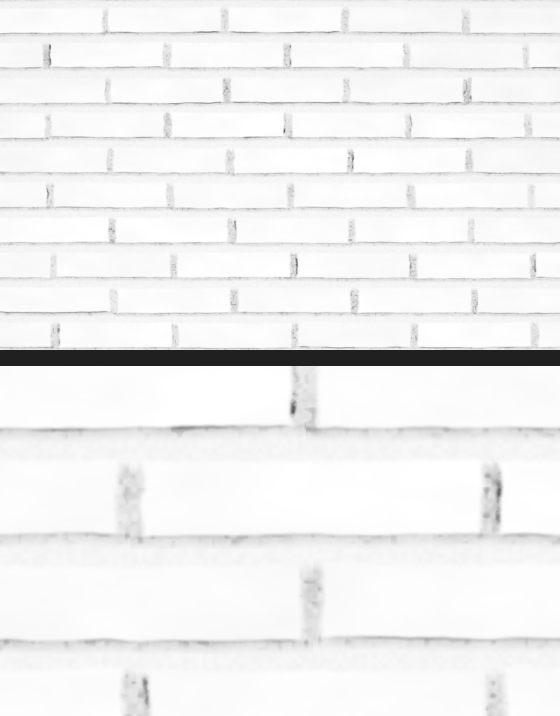
Top: the whole. Bottom: its middle third, enlarged.
This texture is drawn by a WebGL 2 fragment shader. Its source:

```glsl
#version 300 es
precision highp float;
// Whitewashed brick wall in running bond, ten courses high.
// Each cell holds one soft-edged box brick; hashes vary its size, tilt and tone,
// and value noise breaks up the mortar grit, the joints and the thin shadows.

#define COURSES 10.0
#define BRICK_PITCH 0.3427
#define FIRST_JOINT vec2(0.302, 0.058)
#define COURSE_DRIFT 0.003
#define HALF_BRICK vec2(0.1605, 0.0360)
#define BRICK_TONE 0.988
#define BED_TONE 0.964
#define BED_DEPTH 0.095
#define JOINT_DEPTH 0.095
#define SHADOW_DEPTH 0.36
#define GRIT_SCALE 210.0

uniform vec2 u_resolution;
out vec4 fragColor;

float hash(vec2 p) {
    vec3 h = fract(vec3(p.xyx) * 0.1031);
    h += dot(h, h.yzx + 33.33);
    return fract((h.x + h.y) * h.z);
}

float noise(vec2 p) {
    vec2 cell = floor(p), f = fract(p);
    f = f * f * (3.0 - 2.0 * f);
    return mix(mix(hash(cell), hash(cell + vec2(1, 0)), f.x),
               mix(hash(cell + vec2(0, 1)), hash(cell + vec2(1, 1)), f.x), f.y);
}

float fbm(vec2 p) {
    float sum = 0.0, weight = 0.5;
    for (int i = 0; i < 4; i++) {
        sum += weight * noise(p);
        p = mat2(1.6, 1.2, -1.2, 1.6) * p + 17.1;
        weight *= 0.5;
    }
    return sum;
}

// Soft line around zero, never thinner than a pixel
float stroke(float d, float width, float pixel) {
    float w = max(width, 0.7 * pixel);
    return exp(-d * d / (w * w)) * width / w;
}

void main() {
    // Heights run downward from the top, in units of the canvas height
    float pixel = 1.0 / u_resolution.y;
    vec2 p = vec2(gl_FragCoord.x, u_resolution.y - gl_FragCoord.y) * pixel;
    float aspect = u_resolution.x * pixel;

    // Course and brick indices, every second course shifted by half a brick
    float pitchY = 1.0 / COURSES;
    float course = floor((p.y - FIRST_JOINT.y) / pitchY + 0.5);
    float start = FIRST_JOINT.x + course * COURSE_DRIFT
                - 0.5 * BRICK_PITCH * mod(course, 2.0);
    float along = (p.x - start) / BRICK_PITCH;
    float column = floor(along);
    vec2 id = vec2(column, course) + 40.0;
    vec2 jointId = vec2(floor(along + 0.5), course) + 90.0;
    float rndA = hash(id), rndB = hash(id + 71.3), rndC = hash(id + 153.7);
    float jointRnd = hash(jointId), crackRnd = hash(jointId + 37.9);

    // Position inside the brick, with tilt, upturned ends and uneven edges
    vec2 local = p - vec2(start + (column + 0.5) * BRICK_PITCH,
                          FIRST_JOINT.y + course * pitchY);
    local.x += (rndA - 0.5) * 0.006 + (noise(p * 45.0) - 0.5) * 0.005;
    local.y += local.x * (rndB - 0.5) * 0.014 + (rndC - 0.5) * 0.003;
    local.y += local.x * local.x * 0.09 * rndA;
    local.y += (noise(p * 30.0 + 9.0) - 0.5) * 0.002 + (noise(p * 90.0) - 0.5) * 0.0012;
    vec2 edge = abs(local) - HALF_BRICK;
    float below = local.y - HALF_BRICK.y;

    // Brick face: nearly white paint with faint blotches
    float face = BRICK_TONE + (rndB - 0.5) * 0.016
               + (fbm(p * vec2(11.0, 22.0)) - 0.47) * 0.04;

    // Mortar: dirt fading out under each brick, patchy grit in the joints
    float grit = noise(p * GRIT_SCALE) - 0.5;
    float pits = smoothstep(0.6, 0.95, noise(p * GRIT_SCALE * 0.75 + 31.0));
    float blotch = fbm(p * 30.0 + 5.0);
    float patches = 0.35 + 1.4 * blotch;
    float dirt = smoothstep(-0.003, 0.002, below) * (1.0 - smoothstep(0.0, 0.0145, below));
    float bed = smoothstep(-0.005, 0.003, edge.y);
    float joint = smoothstep(-0.004, 0.006, edge.x)
                * smoothstep(-0.04, -0.02, local.y)
                * (1.0 - smoothstep(-0.004, 0.008, below));
    float jointDirt = joint * mix(0.55, 1.25, jointRnd) * patches;
    float shade = mix(face, BED_TONE + grit * 0.02, max(bed, joint));
    shade -= dirt * patches * (BED_DEPTH + 0.06 * grit + 0.09 * pits);
    shade -= jointDirt * (JOINT_DEPTH + 0.11 * grit + 0.13 * pits);

    // Broken shadow along the lower edge, stronger toward the top of the wall
    float upper = 1.0 - smoothstep(0.0, 0.5, p.y);
    float broken = smoothstep(0.25, 0.75, noise(p * vec2(22.0, 4.0) + id * 3.1));
    float span = 1.0 - smoothstep(-0.012, 0.002, edge.x);
    float strength = mix(0.3, 1.0, rndA * rndA) * (0.65 + 0.55 * upper);
    shade -= SHADOW_DEPTH * strength * (0.25 + 0.75 * broken) * span
           * stroke(below, 0.0021, pixel);

    // Dark crumbling cracks beside a few of the joints
    float crack = smoothstep(0.5, 1.0, crackRnd) * step(local.x * (jointRnd - 0.5), 0.0);
    float upright = 1.0 - smoothstep(-0.012, 0.0, edge.y);
    float crumbs = 0.15 + smoothstep(0.4, 0.85, fbm(p * 75.0 + 12.0) * 1.1);
    shade -= 0.5 * crack * upright * crumbs * stroke(edge.x - 0.002, 0.0028, pixel);

    // Slightly greyer toward the top and the side edges
    float side = abs(p.x / aspect - 0.5) * 2.0;
    shade -= 0.010 * upper + 0.009 * side * side * side;
    fragColor = vec4(vec3(clamp(shade, 0.0, 1.0)), 1.0);
}
```
